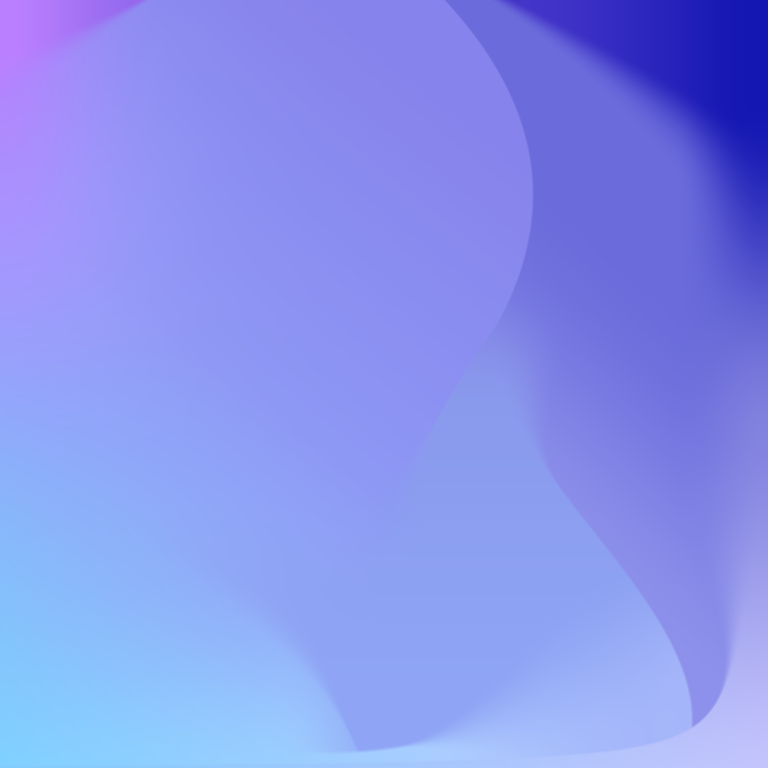
Reproduce this background procedurally as a Shadertoy shader.

```glsl
// Soft overlapping waves of periwinkle, sky and indigo light.
// Each wave is a side of a cubic edge curve whose blur varies with height;
// smooth gradients fill the sheets, layered from left to right.

// Colours
const vec3 SKY = vec3(0.50, 0.82, 1.00);
const vec3 MIST = vec3(0.79, 0.79, 1.00);
const vec3 CORNFLOWER = vec3(0.555, 0.60, 0.96);
const vec3 PERIWINKLE = vec3(0.53, 0.515, 0.925);
const vec3 LILAC = vec3(0.645, 0.61, 1.00);
const vec3 ORCHID = vec3(0.73, 0.50, 1.00);
const vec3 VIOLET = vec3(0.58, 0.41, 0.93);
const vec3 VALLEY_TOP = vec3(0.535, 0.595, 0.92);
const vec3 VALLEY_LOW = vec3(0.56, 0.645, 0.96);
const vec3 SLATE = vec3(0.42, 0.42, 0.86);
const vec3 SLATE_LOW = vec3(0.555, 0.57, 0.92);
const vec3 RIM = vec3(0.50, 0.50, 0.87);
const vec3 INDIGO = vec3(0.27, 0.21, 0.79);
const vec3 NAVY = vec3(0.08, 0.09, 0.70);

// Edge curves: four Bezier x values, and their (top, bottom) heights
const vec4 CREST = vec4(0.579, 0.710, 0.724, 0.647);
const vec2 CREST_SPAN = vec2(1.0, 0.577);
const vec4 FLANK = vec4(0.647, 0.560, 0.510, 0.449);
const vec2 FLANK_SPAN = vec2(0.577, 0.219);
const vec4 SLOPE = vec4(0.638, 0.643, 0.911, 0.900);
const vec2 SLOPE_SPAN = vec2(0.557, 0.052);
const vec4 SHORE = vec4(0.260, 0.389, 0.424, 0.466);
const vec2 SHORE_SPAN = vec2(0.284, 0.023);
const vec4 CAP = vec4(0.638, 0.826, 0.923, 0.977);
const vec2 CAP_SPAN = vec2(1.0, 0.596);

// Rounded lower right corner: a hyperbola with these asymptotes
const vec2 CORNER = vec2(0.986, -0.0026);
const float CORNER_BEND = 0.00466;

// x of an edge curve at height y
float edgeX(float y, vec2 span, vec4 k) {
    float t = clamp((span.x - y) / (span.x - span.y), 0.0, 1.0);
    float s = 1.0 - t;
    return dot(k, vec4(s * s * s, 3.0 * s * s * t, 3.0 * s * t * t, t * t * t));
}

// Coverage rising from an antialiased edge over a blur width
float soft(float d, float blur) {
    float pixel = 1.0 / min(iResolution.x, iResolution.y);
    return smoothstep(-pixel, blur + pixel, d);
}

// Elliptical glow around a centre
float glow(vec2 p, vec2 centre, vec2 radius) {
    vec2 q = (p - centre) / radius;
    return exp(-dot(q, q));
}

// Left sheet: sky to periwinkle along a diagonal, with a violet corner
vec3 leftSheet(vec2 p, vec3 ground) {
    float rise = p.y + 0.8 * p.x * smoothstep(0.0, 0.25, p.y);
    vec3 col = mix(ground, CORNFLOWER, clamp(rise / 0.75, 0.0, 1.0));
    col = mix(col, PERIWINKLE, clamp((rise - 0.72) / 0.6, 0.0, 1.0));

    col = mix(col, LILAC, 0.8 * glow(p, vec2(0.0, 0.72), vec2(0.2, 0.25)));
    col = mix(col, ORCHID, 0.8 * glow(p, vec2(0.0, 0.98), vec2(0.11, 0.27)));
    float drop = 1.0 - p.y;
    float inside = 0.195 - 1.24 * drop - p.x;
    vec3 corner = mix(ORCHID, VIOLET, smoothstep(0.0, 0.19, p.x));
    return mix(col, corner, soft(inside, 0.01 + 1.2 * drop));
}

// Central valley, lit from below along a parabola
vec3 valleySheet(vec2 p, vec3 ground) {
    vec3 col = mix(VALLEY_LOW, VALLEY_TOP, smoothstep(0.05, 0.6, p.y));
    float run = max(p.x - 0.43, 0.0);
    float depth = 0.02 + 0.9 * run * run - p.y;
    float blur = mix(0.002, 0.12, smoothstep(0.52, 0.78, p.x));
    float light = 1.0 - 0.55 * smoothstep(0.55, 0.87, p.x);
    return mix(col, ground, light * soft(depth + blur, 2.0 * blur));
}

// Right sheet: slate with a dark cap in the upper corner
vec3 rightSheet(vec2 p) {
    float rise = p.y + 0.9 * (p.x - 0.8);
    vec3 col = mix(SLATE_LOW, SLATE, smoothstep(0.2, 0.68, rise));
    vec3 dark = mix(INDIGO, NAVY, smoothstep(0.65, 1.03, p.x));
    float blur = mix(0.03, 0.32, clamp((1.0 - p.y) / 0.4, 0.0, 1.0));
    return mix(col, dark, soft(p.x - edgeX(p.y, CAP_SPAN, CAP), blur));
}

void mainImage(out vec4 fragColor, in vec2 fragCoord) {
    vec2 p = fragCoord / iResolution.xy;
    vec3 ground = mix(SKY, MIST, p.x);

    // Valley and right sheet joined along the slope
    float blur = mix(0.002, 0.1, smoothstep(0.36, 0.56, p.y));
    float slope = soft(p.x - edgeX(p.y, SLOPE_SPAN, SLOPE), blur);
    slope = mix(slope, 1.0, smoothstep(0.46, 0.64, p.y));
    vec3 front = mix(valleySheet(p, ground), rightSheet(p), slope);

    // Cover over the left sheet: crest and flank above, shore below
    float ridge = p.y > CREST_SPAN.y ? edgeX(p.y, CREST_SPAN, CREST)
                                     : edgeX(p.y, FLANK_SPAN, FLANK);
    blur = mix(0.16, 0.001, smoothstep(0.2, 0.47, p.y));
    float cover = soft(p.x - ridge + 0.5 * blur, blur);
    blur = mix(0.002, 0.15, smoothstep(0.04, 0.32, p.y));
    float shore = soft(p.x - edgeX(p.y, SHORE_SPAN, SHORE) + 0.6 * blur, blur);
    shore *= 1.0 - smoothstep(0.16, 0.36, p.y);
    cover = 1.0 - (1.0 - cover) * (1.0 - shore);
    vec3 col = mix(leftSheet(p, ground), front, cover);

    // Pale rim around the lower right corner, darkening upward
    vec3 rim = mix(ground, RIM, smoothstep(-0.1, 0.52, p.y));
    rim = mix(rim, NAVY, smoothstep(0.44, 0.87, p.y));
    vec2 arm = vec2(max(CORNER.x - p.x, 0.0), p.y - CORNER.y);
    float corner = (arm.x * arm.y - CORNER_BEND) / length(arm);
    blur = mix(0.001, 0.1, smoothstep(0.08, 0.42, p.y));
    col = mix(rim, col, soft(corner + 0.3 * blur, 1.3 * blur));

    fragColor = vec4(col, 1.0);
}
```
